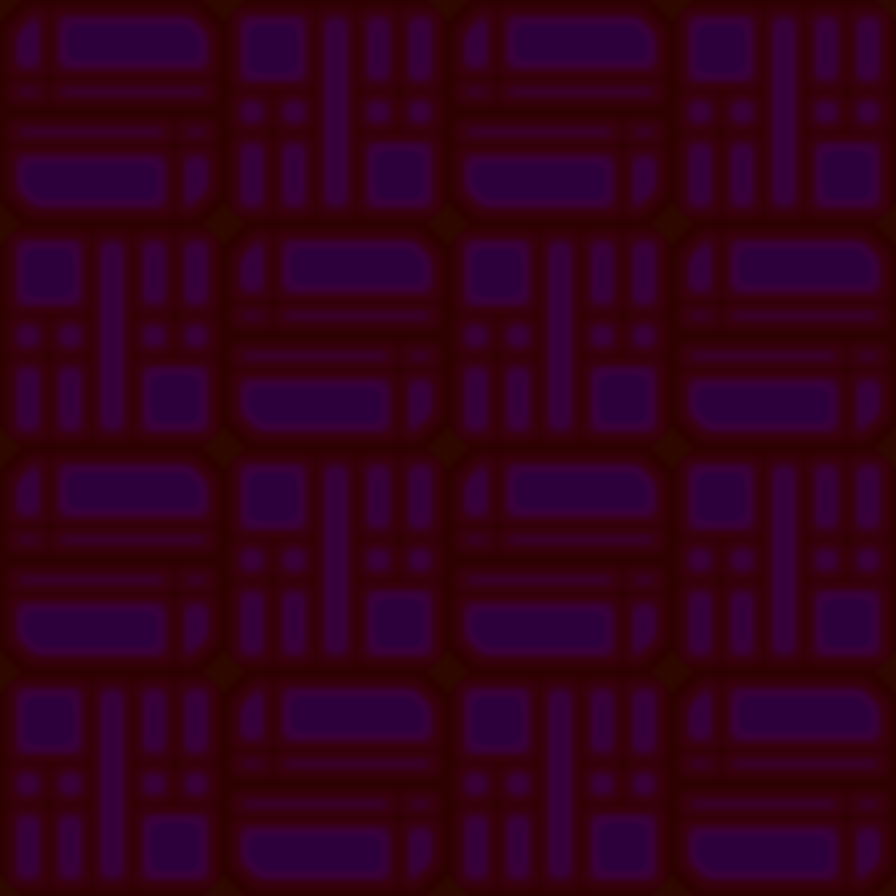
Write a WebGL 1 fragment shader that draws this pattern.

```glsl
precision highp float;

uniform vec2 u_resolution;

const float TILES = 4.0;   // tiles across and down
const float SIDE = 32.0;   // tile side in tile units
const float SOFTNESS = 2.0;

const vec3 BROWN = vec3(0.18, 0.03, 0.0);
const vec3 SEAM = vec3(0.175, 0.003, 0.002);
const vec3 EMBER = vec3(0.21, 0.0, 0.05);
const vec3 PLUM = vec3(0.22, 0.0, 0.22);
const vec3 INDIGO = vec3(0.175, 0.0, 0.235);

float softMin(float a, float b, float k) {
  float h = max(k - abs(a - b), 0.0) / k;
  return min(a, b) - h * h * k * 0.25;
}

// Depth inside a box: zero on its edge, positive within
float boxDepth(vec2 p, vec2 low, vec2 high, float k) {
  vec2 a = p - low;
  vec2 b = high - p;
  return softMin(softMin(a.x, b.x, k), softMin(a.y, b.y, k), k);
}

// Two stacked slabs, each split into four, with cut outer corners
float slabTile(vec2 p) {
  vec2 split = vec2(7.0, 11.2);
  vec2 side = step(split, p);
  vec2 low = mix(vec2(1.0), split, side);
  vec2 high = mix(split, vec2(31.0, 15.0), side);
  float cut = (min(p.x, SIDE - p.x) + p.y - 5.3) * 0.7071;
  return softMin(boxDepth(p, low, high, SOFTNESS), cut, 1.0);
}

// Five by five grid with some cells merged into bars and squares
float gridTile(vec2 p) {
  float column = clamp(floor((p.x - 1.0) / 6.0), 0.0, 4.0);
  vec2 low = vec2(1.0 + column * 6.0, 1.0);
  vec2 high = vec2(low.x + 6.0, 13.0);
  if (column == 2.0) {
    high.y = 31.0;
  } else if (p.y > 13.0) {
    low.y = 13.0;
    high.y = 19.0;
  } else if (column < 2.0) {
    low.x = 1.0;
    high.x = 13.0;
  }
  return boxDepth(p, low, high, SOFTNESS);
}

vec3 depthColor(float depth) {
  vec3 color = mix(SEAM, EMBER, smoothstep(-0.8, 0.6, depth));
  color = mix(color, PLUM, smoothstep(0.5, 2.1, depth));
  return mix(color, INDIGO, smoothstep(2.2, 2.9, depth));
}

void main() {
  vec2 grid = gl_FragCoord.xy / u_resolution * TILES;
  vec2 cell = floor(grid);
  vec2 p = fract(grid) * SIDE;

  // Measure down from the top; the lower half is the upper one turned round
  p.y = SIDE - p.y;
  vec2 folded = p.y > SIDE * 0.5 ? SIDE - p : p;
  float parity = mod(cell.x + cell.y, 2.0);
  float depth = parity < 0.5 ? gridTile(folded) : slabTile(folded);

  // Brown diamond where four tiles meet
  vec2 corner = min(p, SIDE - p);
  float diamond = 1.0 - smoothstep(2.0, 3.6, corner.x + corner.y);
  gl_FragColor = vec4(mix(depthColor(depth), BROWN, diamond), 1.0);
}
```
